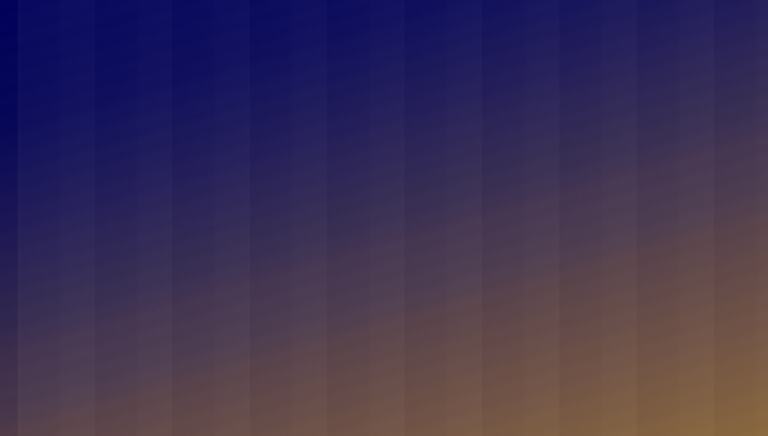
Give the GLSL for this background, as a WebGL 2 fragment shader.

```glsl
#version 300 es
precision highp float;
// Dusk gradient from deep blue to amber, seen through softly reeded vertical panels.

#define TILT 0.285         // rise of the colour bands per unit of x
#define PANEL_WIDTH 0.1008 // share of the canvas width
#define PANEL_START 0.0234 // left edge of the first whole panel
#define PANEL_SPLIT 0.54   // inner step within a panel
#define PANEL_LIGHT 0.018  // strength of the panel shading
#define EDGE_SHADE 0.036   // darkening of the cut panel on the left
#define RIM_LIGHT 0.012    // thin bright line beside the cut panel
#define GRAIN_ROWS 290.0   // grain cells over the canvas height
#define GRAIN_LIGHT 0.007  // strength of the grain
#define RIPPLE 0.0025      // faint diagonal banding

uniform vec2 u_resolution;
out vec4 fragColor;

const int STOPS = 10;

// Colour in rgb, position along the gradient in w.
const vec4 dusk[STOPS] = vec4[STOPS](
    vec4(0.04, 0.04, 0.38, 0.00),
    vec4(0.065, 0.065, 0.37, 0.29),
    vec4(0.15, 0.13, 0.355, 0.53),
    vec4(0.215, 0.18, 0.335, 0.70),
    vec4(0.235, 0.195, 0.33, 0.76),
    vec4(0.275, 0.215, 0.325, 0.82),
    vec4(0.315, 0.25, 0.32, 0.95),
    vec4(0.355, 0.27, 0.30, 1.01),
    vec4(0.45, 0.335, 0.28, 1.25),
    vec4(0.54, 0.41, 0.245, 1.50));

vec3 duskColor(float t) {
    vec3 color = dusk[0].rgb;
    for (int i = 1; i < STOPS; i++) {
        float blend = clamp((t - dusk[i - 1].w) / (dusk[i].w - dusk[i - 1].w), 0.0, 1.0);
        color = mix(color, dusk[i].rgb, blend);
    }
    return color;
}

float hash(vec2 p) {
    p = fract(p * vec2(0.1031, 0.1137));
    p += dot(p, p.yx + 33.33);
    return fract((p.x + p.y) * p.x * 7.31);
}

// Smooth grain, centred on zero.
float grain(vec2 p) {
    vec2 cell = floor(p);
    vec2 f = smoothstep(0.0, 1.0, fract(p));
    float low = mix(hash(cell), hash(cell + vec2(1.0, 0.0)), f.x);
    float high = mix(hash(cell + vec2(0.0, 1.0)), hash(cell + 1.0), f.x);
    return mix(low, high, f.y) - 0.5;
}

// Zero-mean shade that climbs across each panel and drops at its edge.
float panelShade(float x, float pixel) {
    float cell = fract((x - PANEL_START) / PANEL_WIDTH);
    float soft = pixel / PANEL_WIDTH;
    float halfStep = smoothstep(PANEL_SPLIT - soft, PANEL_SPLIT + soft, cell);
    float climb = 0.65 * cell + 0.35 * halfStep;
    float edge = smoothstep(1.0 - soft, 1.0, cell);
    return mix(climb, 0.0, edge) - 0.48;
}

void main() {
    vec2 uv = gl_FragCoord.xy / u_resolution;
    float aspect = u_resolution.x / u_resolution.y;
    float pixel = 1.0 / u_resolution.x;

    // Tilted gradient, measured downward from the top left corner
    float t = 1.0 - uv.y + TILT * uv.x * aspect;
    vec3 color = duskColor(t);

    // Panels, with the cut one at the left edge kept darker
    float inside = smoothstep(PANEL_START - pixel, PANEL_START + pixel, uv.x);
    float shade = mix(-EDGE_SHADE, PANEL_LIGHT * panelShade(uv.x, pixel), inside);
    float rim = inside * (1.0 - smoothstep(0.0, 0.006, uv.x - PANEL_START));
    color += (shade + RIM_LIGHT * rim) * vec3(1.0, 1.0, 0.7);

    // Fine grain and faint banding along the tilt
    vec2 grainPos = vec2(uv.x * aspect, uv.y) * GRAIN_ROWS;
    color += GRAIN_LIGHT * grain(grainPos) + RIPPLE * sin(t * 140.0);

    fragColor = vec4(clamp(color, 0.0, 1.0), 1.0);
}
```
